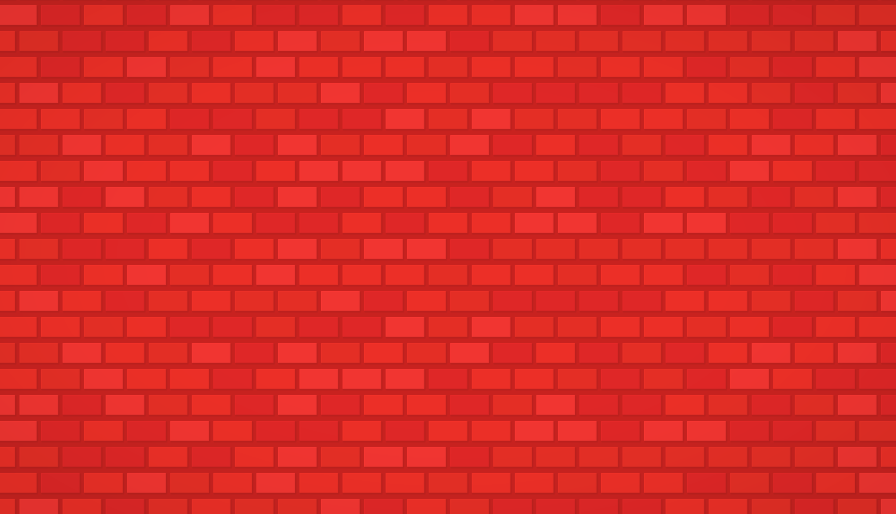
This texture is drawn by a WebGL 1 fragment shader. Its source:

```glsl
precision highp float;
// Red brick wall in running bond with four brick tones, soft bevels and a faint vignette.

uniform vec2 u_resolution;

// All lengths are fractions of the canvas width.
const vec2 PITCH = vec2(0.04807, 0.0290);
const vec2 BRICK_HALF = vec2(0.0216, 0.0111);
const vec2 WALL_OFFSET = vec2(0.0047, -0.0024);
const float CORNER = 0.0007;
const float BEVEL = 0.0016;
const float TONE_ROWS = 8.0;

const vec3 MORTAR = vec3(0.775, 0.133, 0.122);
const vec3 CRIMSON = vec3(0.865, 0.150, 0.150);
const vec3 SCARLET = vec3(0.885, 0.180, 0.145);
const vec3 VERMILION = vec3(0.915, 0.183, 0.150);
const vec3 CORAL = vec3(0.935, 0.205, 0.190);

float hash(vec2 p) {
  vec3 q = fract(vec3(p.xyx) * vec3(0.1031, 0.1030, 0.0973));
  q += dot(q, q.yzx + 33.33);
  return fract((q.x + q.y) * q.z);
}

float roundedBox(vec2 p, vec2 halfSize, float radius) {
  vec2 d = abs(p) - halfSize + radius;
  return length(max(d, 0.0)) + min(max(d.x, d.y), 0.0) - radius;
}

float coverage(float dist, float pixel) {
  return 1.0 - smoothstep(-0.5 * pixel, 0.5 * pixel, dist);
}

vec3 brickTone(float pick) {
  vec3 tone = mix(CRIMSON, SCARLET, step(0.32, pick));
  tone = mix(tone, VERMILION, step(0.56, pick));
  return mix(tone, CORAL, step(0.82, pick));
}

// Lit rim on the top and left, shaded rim on the bottom and right.
float bevelLight(vec2 local) {
  vec2 fromTopLeft = local + BRICK_HALF;
  vec2 fromBottomRight = BRICK_HALF - local;
  float lit = 1.0 - smoothstep(0.0, BEVEL, min(fromTopLeft.x, fromTopLeft.y));
  float shaded = 1.0 - smoothstep(0.0, BEVEL, min(fromBottomRight.x, fromBottomRight.y));
  return 0.045 * lit - 0.035 * shaded;
}

vec3 brickWall(vec2 p, float pixel) {
  // Alternate rows shift by half a brick.
  vec2 grid = (p + WALL_OFFSET) / PITCH;
  float row = floor(grid.y);
  grid.x -= 0.5 * mod(row, 2.0);
  vec2 cell = floor(grid);
  vec2 local = (fract(grid) - 0.5) * PITCH;

  // Mortar with a soft shadow below and right of each brick.
  float shadowDist = roundedBox(local - vec2(0.0009, 0.0013), BRICK_HALF, CORNER);
  float shadow = 1.0 - smoothstep(-0.0005, 0.0016, shadowDist);
  vec3 mortar = MORTAR * (1.0 - 0.06 * shadow);

  // Tones recur after a fixed number of rows.
  float pick = hash(vec2(cell.x + 5.0, mod(row, TONE_ROWS) + 11.0));
  vec3 brick = brickTone(pick) * (1.0 + bevelLight(local));
  return mix(mortar, brick, coverage(roundedBox(local, BRICK_HALF, CORNER), pixel));
}

float vignette(vec2 uv) {
  vec2 d = uv - 0.5;
  return 1.01 - 0.07 * smoothstep(0.08, 0.5, dot(d, d));
}

void main() {
  // Rows are measured down from the top edge.
  float pixel = 1.0 / u_resolution.x;
  vec2 p = vec2(gl_FragCoord.x, u_resolution.y - gl_FragCoord.y) * pixel;
  vec3 color = brickWall(p, pixel) * vignette(gl_FragCoord.xy / u_resolution);
  gl_FragColor = vec4(color, 1.0);
}
```
